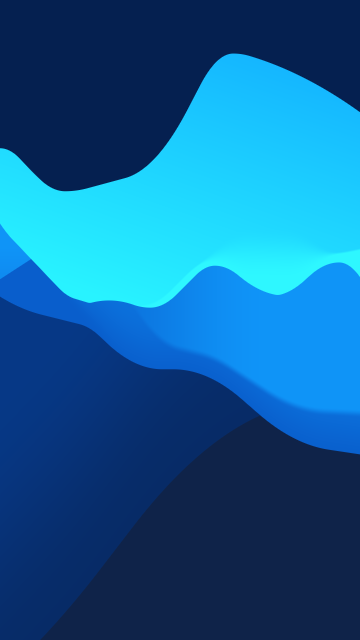
Write a WebGL 2 fragment shader that draws this background.

```glsl
#version 300 es
precision highp float;

uniform vec2 u_resolution;
out vec4 outColor;

const float ASPECT = 16.0 / 9.0;  // canvas height in widths

const vec3 SKY        = vec3(0.020, 0.125, 0.312);
const vec3 ABYSS      = vec3(0.060, 0.138, 0.288);
const vec3 DEEP_EDGE  = vec3(0.028, 0.170, 0.405);
const vec3 DEEP_CORE  = vec3(0.025, 0.220, 0.525);
const vec3 BLUE_SHADE = vec3(0.035, 0.370, 0.800);
const vec3 BLUE_FOLD  = vec3(0.045, 0.440, 0.860);
const vec3 BLUE_LIT   = vec3(0.060, 0.580, 0.970);
const vec3 CYAN_TOP   = vec3(0.075, 0.700, 1.000);
const vec3 CYAN_LOW   = vec3(0.150, 0.930, 1.000);
const vec3 CYAN_GLOW  = vec3(0.180, 0.970, 1.000);

const float CYAN_TILT = 0.35;   // how far the cyan gradient leans to the right
const float CYAN_SPAN = 0.79;   // length of the cyan gradient
const float FOLD_SOFT = 0.012;  // blur of the fold in the blue wave

// Height gained when the slope changes steadily by "change" from a to b.
float turn(float x, float a, float b, float change) {
  float t = clamp(x - a, 0.0, b - a);
  return change * (t * t / (2.0 * (b - a)) + max(x - b, 0.0));
}

// Edge curves: start height, start slope, then a chain of turns.
float cyanCrest(float x) {
  return 1.366 + turn(x, 0.0, 0.058, -1.1) + turn(x, 0.058, 0.111, 0.15)
    + turn(x, 0.111, 0.181, 0.95) + turn(x, 0.181, 0.243, 0.27)
    + turn(x, 0.347, 0.521, 1.65) + turn(x, 0.556, 0.648, -1.92)
    + turn(x, 0.648, 0.694, -0.3) + turn(x, 0.694, 1.0, -0.42);
}

float cyanBase(float x) {
  return 1.157 - 1.5 * x + turn(x, 0.0, 0.035, 0.45)
    + turn(x, 0.162, 0.208, 0.75) + turn(x, 0.243, 0.255, 0.55)
    + turn(x, 0.255, 0.370, -0.6) + turn(x, 0.370, 0.417, 0.35)
    + turn(x, 0.417, 0.491, 1.0) + turn(x, 0.544, 0.597, -1.0)
    + turn(x, 0.597, 0.660, -0.8) + turn(x, 0.671, 0.764, 0.6)
    + turn(x, 0.764, 0.782, 0.5) + turn(x, 0.782, 0.845, 0.6)
    + turn(x, 0.861, 0.942, -0.9) + turn(x, 0.942, 1.0, -1.4);
}

float glowEdge(float x) {
  return 0.928 + turn(x, 0.389, 0.475, 1.0) + turn(x, 0.514, 0.637, -1.0)
    + turn(x, 0.891, 0.972, 0.2);
}

float blueFold(float x) {
  return 1.447 - 1.4 * x + turn(x, 0.394, 0.498, 1.15)
    + turn(x, 0.556, 0.637, -0.4) + turn(x, 0.741, 0.903, 0.6);
}

float blueBase(float x) {
  return 0.954 - 0.62 * x + turn(x, 0.0, 0.116, 0.37)
    + turn(x, 0.220, 0.278, -0.7) + turn(x, 0.296, 0.451, 0.95)
    + turn(x, 0.481, 0.671, -0.87) + turn(x, 0.718, 0.914, 0.72);
}

float deepBase(float x) {
  return -0.117 + 1.05 * x + turn(x, 0.111, 0.278, 0.25)
    + turn(x, 0.370, 0.722, -0.85);
}

// Antialiased coverage of the side where d is positive.
float cover(float d) {
  return clamp(0.5 + d / max(length(vec2(dFdx(d), dFdy(d))), 1e-5), 0.0, 1.0);
}

vec3 deepColor(float rise) {
  return mix(DEEP_EDGE, DEEP_CORE, smoothstep(0.0, 0.8, rise));
}

vec3 blueColor(vec2 p) {
  // Shaded facet at the left, lower band, then the lit face over the fold
  float facet = p.x - 0.197 - 0.78 * (0.956 - p.y);
  vec3 band = mix(BLUE_SHADE, BLUE_FOLD, smoothstep(-0.02, 0.03, facet));
  band = mix(BLUE_SHADE, band, smoothstep(-0.04, 0.16, p.y - blueBase(p.x)));
  vec3 face = mix(BLUE_FOLD, BLUE_LIT, smoothstep(0.25, 0.75, p.x));
  vec3 color = mix(band, face, smoothstep(-FOLD_SOFT, FOLD_SOFT, p.y - blueFold(p.x)));
  // Bright wedge at the left border
  vec3 wedge = mix(BLUE_LIT, BLUE_FOLD, clamp(3.0 * (1.09 - p.y), 0.0, 0.4));
  return mix(color, wedge, cover(p.y - 1.002 - 0.65 * p.x) * step(p.x, 0.2));
}

vec3 cyanColor(vec2 p) {
  float depth = (ASPECT - p.y - CYAN_TILT * p.x + 0.139) / CYAN_SPAN;
  vec3 color = mix(CYAN_TOP, CYAN_LOW, clamp(depth, 0.0, 1.1));
  // Glowing crescent, blurred between its two crisp ends
  float soft = 0.004 + 0.07 * smoothstep(0.55, 0.70, p.x) * (1.0 - smoothstep(0.80, 0.94, p.x));
  return mix(color, CYAN_GLOW, smoothstep(-soft, soft, glowEdge(p.x) - p.y));
}

void main() {
  vec2 p = gl_FragCoord.xy / u_resolution * vec2(1.0, ASPECT);

  // Layers from the bottom of the canvas upward
  float deepRise = p.y - deepBase(p.x);
  vec3 color = mix(ABYSS, deepColor(deepRise), cover(deepRise));
  color = mix(color, blueColor(p), cover(p.y - blueBase(p.x)));
  color = mix(color, cyanColor(p), cover(p.y - cyanBase(p.x)));
  color = mix(color, SKY, cover(p.y - cyanCrest(p.x)));

  outColor = vec4(color, 1.0);
}
```
